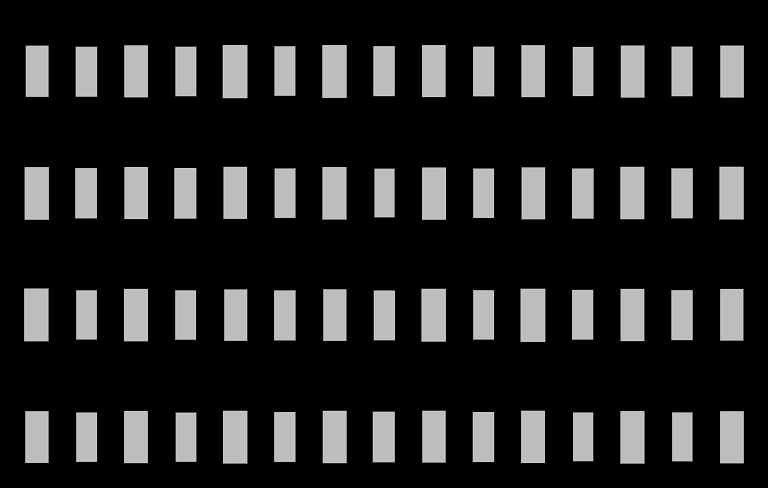
Write a Shadertoy shader that draws this pattern.

```glsl
// Four rows of fifteen upright grey bars on black, wide and narrow in turn.
// Each bar is a box distance in a repeated cell; layered sines of the cell
// index vary its centre and size slightly, and a thin rim is a little lighter.

const vec2 GRID = vec2(15.0, 4.0);
const vec2 PITCH = vec2(0.06464, 0.15870);   // all lengths in canvas widths
const vec2 FIRST = vec2(0.04785, 0.06640);   // centre of the lower left bar
const vec2 WIDE_HALF = vec2(0.01555, 0.03405);
const vec2 NARROW_HALF = vec2(0.01375, 0.03235);
const float CENTRE_WOBBLE = 0.0006;
const float SIZE_WOBBLE = 0.0007;
const float RIM_WIDTH = 0.0015;
const vec3 BACKGROUND = vec3(0.0);
const vec3 BAR_GREY = vec3(0.743);
const vec3 RIM_GREY = vec3(0.80);

// Layered sines, about -1 to 1, irregular from cell to cell
float layeredSines(vec2 cell, float seed) {
    float a = sin(dot(cell, vec2(2.31, 4.17)) + seed);
    float b = sin(dot(cell, vec2(5.73, 1.91)) + 2.3 * seed);
    float c = sin(dot(cell, vec2(3.67, 7.43)) + 4.1 * seed);
    return 0.4 * a + 0.35 * b + 0.25 * c;
}

float boxDistance(vec2 p, vec2 halfSize) {
    vec2 d = abs(p) - halfSize;
    return max(d.x, d.y);
}

// Coverage of the region where the distance is negative
float coverage(float dist, float pixel) {
    return clamp(0.5 - dist / pixel, 0.0, 1.0);
}

// Signed distance to the bar of one cell
float barDistance(vec2 p, vec2 cell) {
    vec2 shift = CENTRE_WOBBLE * vec2(layeredSines(cell, 1.0), layeredSines(cell, 2.7));
    float growth = SIZE_WOBBLE * layeredSines(cell, 4.9);
    vec2 halfSize = mix(WIDE_HALF, NARROW_HALF, mod(cell.x, 2.0)) + growth;
    return boxDistance(p - FIRST - cell * PITCH - shift, halfSize);
}

void mainImage(out vec4 fragColor, in vec2 fragCoord) {
    float pixel = 1.0 / iResolution.x;
    vec2 p = fragCoord * pixel;

    // Nearest bar of the grid
    vec2 cell = clamp(floor((p - FIRST) / PITCH + 0.5), vec2(0.0), GRID - 1.0);
    float dist = barDistance(p, cell);

    // Rim, then face
    vec3 bar = mix(RIM_GREY, BAR_GREY, coverage(dist + RIM_WIDTH, pixel));
    fragColor = vec4(mix(BACKGROUND, bar, coverage(dist, pixel)), 1.0);
}
```
